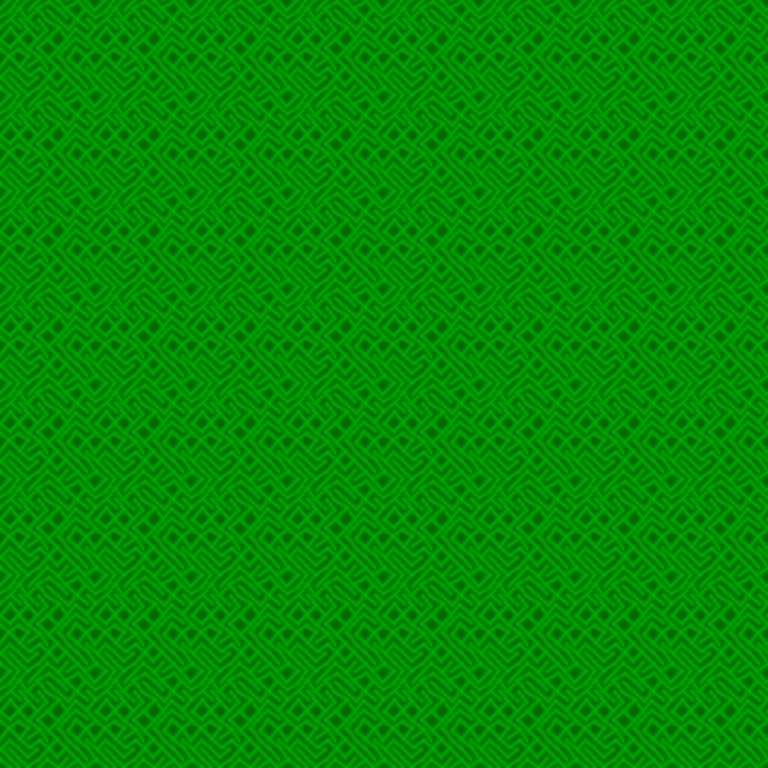
Write a three.js fragment shader that draws this texture.

```glsl
// A small woven maze of soft green strokes on darker green.
// Each grid cell holds one diagonal, leaning left or right by a hash, whose
// ends sit on jittered grid corners; shade follows the distance to the strokes.

varying vec2 vUv;

const float TILE_COUNT = 8.0;      // repeats across the canvas
const float CELLS_PER_TILE = 10.0; // diagonals across one repeat
const float CORNER_JITTER = 0.32;  // full spread, in cells
const float BLEND_SHARPNESS = 14.0;

const vec3 STROKE_GREEN = vec3(0.0, 0.68, 0.0);
const vec3 GAP_GREEN = vec3(0.0, 0.41, 0.0);

float hash(vec2 p, float seed) {
  vec3 q = fract(vec3(p.xyx + seed) * vec3(0.1031, 0.1030, 0.0973));
  q += dot(q, q.yzx + 33.33);
  return fract((q.x + q.y) * q.z);
}

// Grid corner moved by a random offset that repeats with the tile.
vec2 jitteredCorner(vec2 corner, float tileCells, float spread) {
  vec2 id = mod(corner, tileCells);
  vec2 offset = vec2(hash(id, 3.7), hash(id, 17.3)) - 0.5;
  return corner + offset * spread;
}

float segmentDistance(vec2 p, vec2 a, vec2 b) {
  vec2 along = b - a;
  float t = clamp(dot(p - a, along) / dot(along, along), 0.0, 1.0);
  return length(p - a - along * t);
}

// Distance to the diagonal of one cell.
float diagonalDistance(vec2 p, vec2 cell, float tileCells) {
  float lean = step(0.5, hash(mod(cell, tileCells), 41.9));
  vec2 a = jitteredCorner(cell + vec2(lean, 0.0), tileCells, CORNER_JITTER);
  vec2 b = jitteredCorner(cell + vec2(1.0 - lean, 1.0), tileCells, CORNER_JITTER);
  return segmentDistance(p, a, b);
}

// Smooth minimum over the diagonals of the nearby cells.
float mazeDistance(vec2 p, float tileCells, float sharpness) {
  vec2 home = floor(p);
  float sum = 0.0;
  for (int y = -1; y <= 1; y++) {
    for (int x = -1; x <= 1; x++) {
      vec2 cell = home + vec2(float(x), float(y));
      sum += exp(-sharpness * diagonalDistance(p, cell, tileCells));
    }
  }
  return -log(sum) / sharpness;
}

void main() {
  vec2 p = vUv * TILE_COUNT * CELLS_PER_TILE;
  float distanceToStroke = mazeDistance(p, CELLS_PER_TILE, BLEND_SHARPNESS);

  // Near-linear falloff keeps all five greens in balance.
  float gap = clamp((distanceToStroke + 0.06) / 0.46, 0.0, 1.0);
  gl_FragColor = vec4(mix(STROKE_GREEN, GAP_GREEN, gap), 1.0);
}
```
